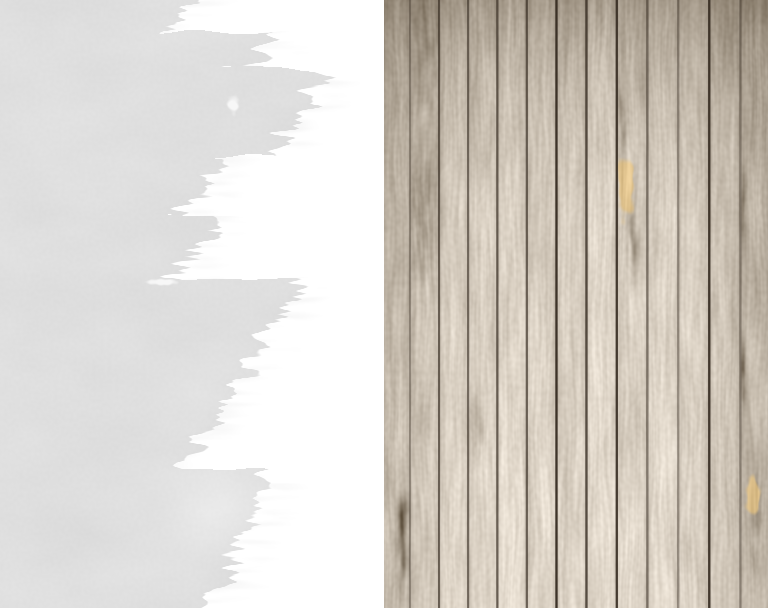
Give the GLSL for this background, as a Shadertoy shader.

```glsl
// A grey watercolour wash with ragged brush tongues on white paper (left half)
// beside a wall of weathered vertical planks (right half). The wash is a union of
// tapering strokes; the wood is stretched gradient noise with seams and stains.

const vec3 WOOD_DARK = vec3(0.43, 0.38, 0.31);
const vec3 WOOD_PALE = vec3(0.94, 0.905, 0.855);
const vec3 KNOT_GOLD = vec3(0.90, 0.76, 0.50);
const vec3 SEAM_COLOR = vec3(0.20, 0.16, 0.12);
const float SPLIT = 0.5;
const float PLANK_WIDTH = 0.0391;
const float FIRST_SEAM = 0.534;

float hash1(float n) { return fract(sin(n * 91.73) * 4375.85); }

vec2 gradient(vec2 cell) {
    float a = 6.2832 * fract(sin(dot(cell, vec2(127.1, 311.7))) * 4375.85);
    return vec2(cos(a), sin(a));
}

// Gradient noise, roughly -1..1
float noise(vec2 p) {
    vec2 i = floor(p), f = p - i;
    vec2 u = f * f * f * (f * (f * 6.0 - 15.0) + 10.0);
    vec2 e = vec2(0.0, 1.0);
    float low = mix(dot(gradient(i), f), dot(gradient(i + e.yx), f - e.yx), u.x);
    float high = mix(dot(gradient(i + e.xy), f - e.xy), dot(gradient(i + e.yy), f - e.yy), u.x);
    return 1.5 * mix(low, high, u.y);
}

float fbm(vec2 p) {
    float sum = 0.0, amp = 0.6;
    for (int i = 0; i < 4; i++) {
        sum += amp * noise(p);
        p = p * 2.03 + 17.3;
        amp *= 0.5;
    }
    return sum;
}

// Soft elliptical patch
float spot(vec2 p, vec2 center, vec2 radius) {
    vec2 q = (p - center) / radius;
    return exp(-dot(q, q));
}

// Rightward reach of a brush tongue receding from tip to tail
float tongue(float y, float top, float bottom, float tip, float tail) {
    float along = clamp((y - top) / (bottom - top), 0.0, 1.0);
    float inside = smoothstep(top - 0.003, top + 0.003, y)
                 * (1.0 - smoothstep(bottom, bottom + 0.006, y));
    return mix(tip, tail, along) * inside;
}

float washReach(float y) {
    float reach = 0.205;
    reach = max(reach, tongue(y, -0.05, 0.052, 0.310, 0.220));
    reach = max(reach, tongue(y, 0.052, 0.110, 0.365, 0.325));
    reach = max(reach, tongue(y, 0.110, 0.255, 0.430, 0.360));
    reach = max(reach, tongue(y, 0.255, 0.350, 0.300, 0.235));
    reach = max(reach, tongue(y, 0.350, 0.460, 0.283, 0.225));
    reach = max(reach, tongue(y, 0.460, 0.770, 0.395, 0.235));
    return max(reach, tongue(y, 0.770, 1.050, 0.360, 0.260));
}

vec3 paintPaper(vec2 p, float px) {
    float tilt = 0.008 * noise(p * vec2(14.0, 5.0));
    float ragged = 0.022 * noise(p * vec2(9.0, 48.0)) + 0.018 * noise(p * vec2(16.0, 130.0));
    float depth = washReach(p.y + tilt) + ragged - p.x;
    float body = smoothstep(-px, 3.0 * px, depth);
    float streaks = smoothstep(-0.1, 0.6, noise(p * vec2(12.0, 70.0) + 5.0));
    float fringe = 0.2 * streaks * smoothstep(-0.055, 0.0, depth);

    // Dry gaps, settled pigment and paper tooth
    float gaps = spot(p, vec2(0.304, 0.172), vec2(0.008, 0.016))
               + spot(p, vec2(0.212, 0.464), vec2(0.022, 0.006));
    body *= 1.0 - 0.75 * smoothstep(0.3, 0.8, gaps + 0.3 * noise(p * 90.0));
    float rim = exp(-abs(depth) * 90.0);
    float tone = 0.126 + 0.022 * fbm(p * vec2(6.0, 9.0)) + 0.008 * rim
               + 0.006 * noise(p * vec2(200.0, 160.0));
    tone -= 0.03 * spot(p, vec2(0.28, 0.83), vec2(0.05, 0.08));
    return vec3(1.0 - tone * max(body, fringe));
}

vec3 paintWood(vec2 p, float px) {
    // Plank index and distance to the nearest seam
    float bend = 0.005 * sin(3.1416 * clamp((p.x - FIRST_SEAM) / 0.43, 0.0, 1.0));
    float u = (p.x - FIRST_SEAM + bend) / PLANK_WIDTH;
    float id = floor(u);
    float seamDist = abs(u - floor(u + 0.5)) * PLANK_WIDTH;
    float seamDepth = mix(0.4, 0.95, hash1(floor(u + 0.5) + 3.0));

    // Grain, shifted from plank to plank
    vec2 g = p + vec2(0.004 * noise(p * vec2(20.0, 5.0)), hash1(id) * 9.0);
    float grain = 0.09 * noise(g * vec2(120.0, 5.0)) + 0.09 * noise(g * vec2(250.0, 14.0));
    float weather = 0.13 * fbm(g * vec2(28.0, 5.0));
    float scuffs = 0.05 * noise(g * vec2(190.0, 110.0));

    // Light falls off toward the top and the sides
    float shade = 0.81 + 0.10 * p.y + 0.07 * (hash1(id + 7.0) - 0.5);
    shade -= 0.36 * exp(-p.y * 7.0) + 0.24 * exp((SPLIT - p.x) * 15.0);
    shade -= 0.20 * smoothstep(0.86, 1.0, p.x);

    // Brown stains broken up along the grain
    float stain = 0.5 * spot(p, vec2(0.553, 0.36), vec2(0.016, 0.13))
                + 0.4 * spot(p, vec2(0.555, 0.08), vec2(0.020, 0.10))
                + 1.2 * spot(p, vec2(0.525, 0.88), vec2(0.008, 0.09))
                + 0.9 * spot(p, vec2(0.825, 0.40), vec2(0.008, 0.05))
                + 0.8 * spot(p, vec2(0.810, 0.20), vec2(0.006, 0.05))
                + 0.5 * spot(p, vec2(0.622, 0.70), vec2(0.010, 0.05))
                + 0.9 * spot(p, vec2(0.968, 0.34), vec2(0.004, 0.06))
                + 0.9 * spot(p, vec2(0.968, 0.61), vec2(0.004, 0.05))
                + 0.5 * spot(p, vec2(0.985, 0.86), vec2(0.012, 0.09));
    shade -= stain * (0.40 + 0.45 * noise(g * vec2(110.0, 22.0)));
    vec3 color = mix(WOOD_DARK, WOOD_PALE, clamp(shade + grain + weather + scuffs, -0.4, 1.05));

    // Golden knots, then the gaps between planks
    float knot = spot(p, vec2(0.815, 0.305), vec2(0.012, 0.055))
               + spot(p, vec2(0.980, 0.815), vec2(0.010, 0.034));
    knot = smoothstep(0.3, 0.65, knot + 0.25 * noise(p * vec2(90.0, 45.0)));
    color = mix(color, KNOT_GOLD + 0.6 * grain, 0.75 * knot);
    float seam = 1.0 - smoothstep(0.0007, 0.0007 + 1.3 * px, seamDist);
    float shadow = 0.15 * exp(-seamDist * 350.0);
    return mix(color, SEAM_COLOR, max(seam * seamDepth, shadow));
}

void mainImage(out vec4 fragColor, in vec2 fragCoord) {
    vec2 p = fragCoord / iResolution.xy;
    p.y = 1.0 - p.y; // measured downward from the top
    float px = 1.0 / iResolution.x;
    float woodSide = smoothstep(-0.5 * px, 0.5 * px, p.x - SPLIT);
    fragColor = vec4(mix(paintPaper(p, px), paintWood(p, px), woodSide), 1.0);
}
```
